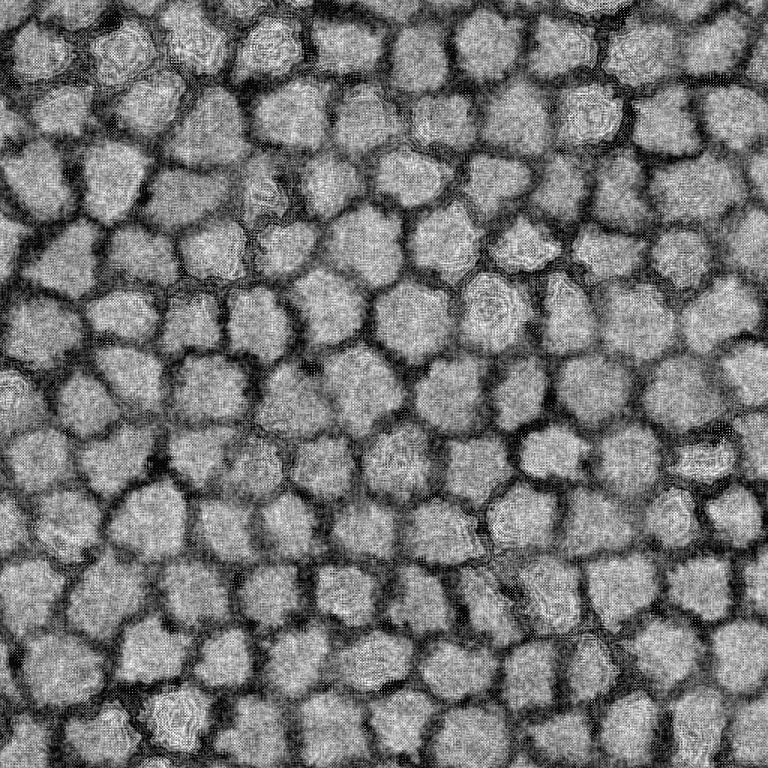
Reproduce this texture procedurally as a three.js fragment shader.

```glsl
// Grey mosaic of packed rounded cells with dark ragged walls and a fine woven grain.
varying vec2 vUv;

const float PI = 3.14159265;
const vec2 CELL_COUNT = vec2(10.3, 11.2);
const float MESH_LINES = 512.0;
const float WALL_TONE = 0.16;
const float BODY_TONE = 0.62;

vec2 hash2(vec2 p) {
  vec2 q = vec2(dot(p, vec2(127.1, 311.7)), dot(p, vec2(269.5, 183.3)));
  return fract(sin(q) * 43758.55);
}

// Gradient noise, roughly -0.7 to 0.7
float cornerSlope(vec2 corner, vec2 offset) {
  float angle = 2.0 * PI * hash2(corner).x;
  return dot(vec2(cos(angle), sin(angle)), offset);
}

float gradientNoise(vec2 p) {
  vec2 i = floor(p);
  vec2 f = p - i;
  vec2 u = f * f * f * (f * (f * 6.0 - 15.0) + 10.0);
  vec2 e = vec2(1.0, 0.0);
  float low = mix(cornerSlope(i, f), cornerSlope(i + e.xy, f - e.xy), u.x);
  float high = mix(cornerSlope(i + e.yx, f - e.yx), cornerSlope(i + e.xx, f - e.xx), u.x);
  return mix(low, high, u.y);
}

float fbm(vec2 p) {
  float sum = 0.0;
  float weight = 1.0;
  for (int octave = 0; octave < 4; octave++) {
    sum += weight * gradientNoise(p);
    p = p * 2.03 + vec2(17.3, 9.1);
    weight *= 0.65;
  }
  return sum;
}

// Staggered cells: x = gap between the two nearest sites, y = random value of the cell
vec2 packedCells(vec2 p, float jitter) {
  float nearest = 9.0;
  float second = 9.0;
  float cellValue = 0.0;
  for (int j = -2; j <= 2; j++) {
    for (int i = -2; i <= 2; i++) {
      vec2 id = floor(p) + vec2(float(i), float(j));
      vec2 random = hash2(id);
      vec2 site = id + 0.5 + jitter * (random - 0.5);
      site.x += 0.5 * mod(id.y, 2.0);
      float d = length(site - p);
      if (d < nearest) {
        second = nearest;
        nearest = d;
        cellValue = random.y;
      } else {
        second = min(second, d);
      }
    }
  }
  return vec2(second - nearest, cellValue);
}

// Woven dots: columns, rows and checks whose weights drift over the canvas
float wovenGrain(vec2 uv) {
  vec2 thread = sin(PI * MESH_LINES * uv);
  float columns = thread.x * gradientNoise(uv * 75.0);
  float rows = thread.y * gradientNoise(uv * 68.0 + 31.0);
  float checks = thread.x * thread.y * (0.35 + gradientNoise(uv * 50.0 + 57.0));
  return columns + rows + checks;
}

void main() {
  // Ragged cell outlines
  vec2 wobble = vec2(fbm(vUv * 18.0), fbm(vUv * 18.0 + 40.0));
  vec2 cell = packedCells(vUv * CELL_COUNT + 0.17 * wobble, 0.52);
  float gap = cell.x;

  // Soft bodies and walls that fade in places
  float wallDepth = clamp(0.88 + 0.7 * gradientNoise(vUv * 8.0 + 5.0), 0.45, 1.15);
  float body = smoothstep(0.02, 0.42, gap);
  float tone = mix(BODY_TONE, WALL_TONE, (1.0 - body) * wallDepth);
  tone += 0.09 * (cell.y - 0.5) * body;

  // Cloudy mottling and fine specks
  tone += 0.16 * fbm(vUv * 32.0 + 80.0);
  tone += 0.20 * gradientNoise(vUv * 145.0);

  // Disturbed patches: ripples along the walls and black pits
  float unrest = smoothstep(0.02, 0.42, gradientNoise(vUv * 7.0 + 23.0) + 0.12 * vUv.y);
  tone += 0.11 * unrest * sin(34.0 * gap + 3.0 * wobble.x);
  float pit = smoothstep(0.25, 0.5, gradientNoise(vUv * 24.0 + 11.0)) * (1.0 - body);
  tone -= 0.22 * pit;

  // Grain, strongest in pits and disturbed patches
  float grainStrength = 0.19 + 0.12 * unrest + 0.35 * pit;
  tone += grainStrength * wovenGrain(vUv);
  tone += 0.16 * (hash2(floor(vUv * MESH_LINES)).x - 0.5);

  gl_FragColor = vec4(vec3(clamp(tone, 0.03, 0.97)), 1.0);
}
```
